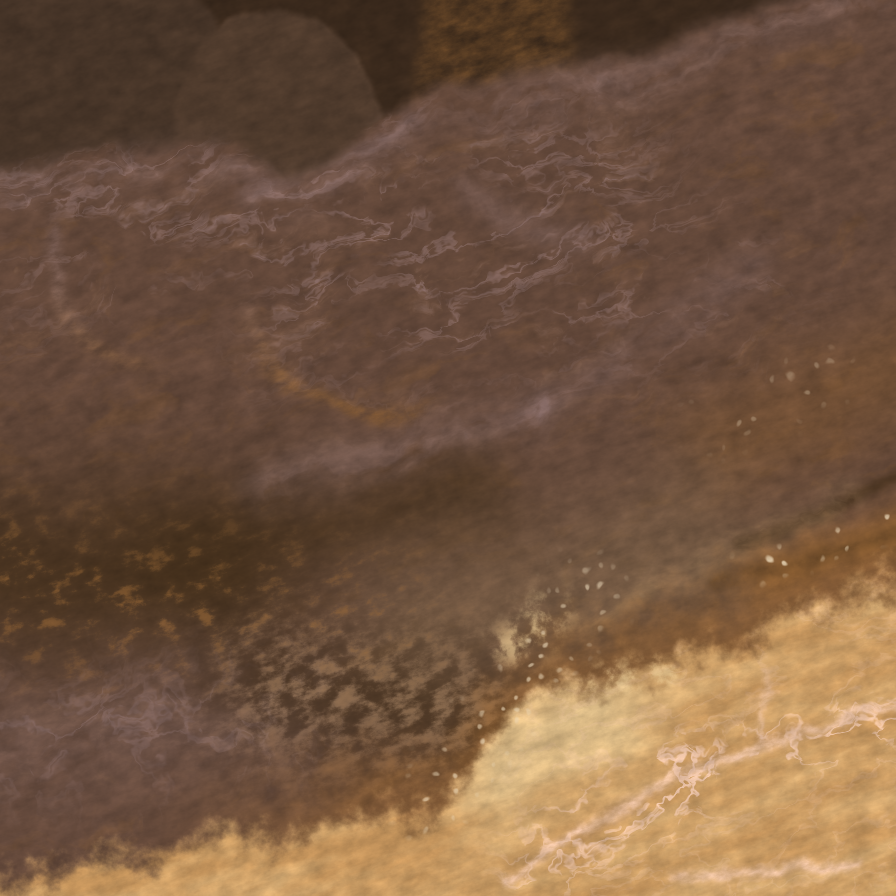
This texture is drawn by a WebGL 2 fragment shader. Its source:

```glsl
#version 300 es
precision highp float;
// A painterly shore: dark rocks above, brown water laced with slanted foam,
// a shadowed trough, and sunlit golden shallows with pale veins.
// Soft strokes place the parts; warped gradient noise paints them.
uniform vec2 u_resolution;
out vec4 outColor;

const vec3 WATER = vec3(.385, .28, .225);
const vec3 MAUVE = vec3(.51, .405, .385);
const vec3 SHADOW = vec3(.265, .185, .105);
const vec3 ROCK = vec3(.275, .205, .155);
const vec3 GAP = vec3(.225, .16, .11);
const vec3 OCHRE = vec3(.52, .35, .18);
const vec3 HAZE = vec3(.49, .385, .28);
const vec3 GOLD = vec3(.77, .58, .36);
const vec3 CREAM = vec3(.88, .77, .57);
const vec3 PINK = vec3(.92, .76, .65);
const float SLANT = .32;  // tilt of the current, radians
const float WARP = .028;  // wobble of the large shapes
const float GRAIN = .2;   // strength of the brushwork
const float CELLS = 65.;  // droplet grid density

vec2 hash2(vec2 p) {
  vec3 q = fract(vec3(p.xyx) * vec3(.1031, .103, .0973));
  q += dot(q, q.yzx + 33.33);
  return fract((q.xx + q.yz) * q.zy);
}

float corner(vec2 cell, vec2 f, vec2 o) { return dot(hash2(cell + o) * 2. - 1., f - o); }

float gradNoise(vec2 p) {
  vec2 i = floor(p), f = p - i;
  vec2 u = f * f * f * (f * (f * 6. - 15.) + 10.);
  return mix(mix(corner(i, f, vec2(0)), corner(i, f, vec2(1, 0)), u.x),
             mix(corner(i, f, vec2(0, 1)), corner(i, f, vec2(1)), u.x), u.y);
}

float fbm(vec2 p) {
  float sum = 0., amp = .6;
  for (int i = 0; i < 5; i++) {
    sum += amp * gradNoise(p);
    p = mat2(1.6, 1.2, -1.2, 1.6) * p + 7.3;
    amp *= .55;
  }
  return sum;
}

float ramp(float a, float b, float x) { return smoothstep(a, b, x); }
float bell(float d) { return exp(-d * d); }
void lay(inout vec3 col, vec3 paint, float a) { col = mix(col, paint, clamp(a, 0., 1.)); }

// Soft stroke of half-width w from (ax, ay) to (bx, by)
float stroke(vec2 p, float ax, float ay, float bx, float by, float w) {
  vec2 a = vec2(ax, ay), ab = vec2(bx, by) - a;
  float t = clamp(dot(p - a, ab) / dot(ab, ab), 0., 1.);
  return bell(length(p - a - ab * t) / w);
}

// Thin branching lines where noise crosses zero
float veins(vec2 p, float width) { return 1. - ramp(0., width, abs(fbm(p))); }

// Faded ring arc, brightest along the unit direction dir
float arc(vec2 v, float r, vec2 dir) {
  return bell((length(v) - r) / .009) * ramp(.5, .9, dot(normalize(v), dir));
}

float ellipse(vec2 v, vec2 r) { return 1. - ramp(.95, 1.03, length(v / r)); }

// Round droplets, at most one per cell
float specks(vec2 p) {
  vec2 cell = floor(p);
  float d = length(p - cell - .3 - .4 * hash2(cell + 19.));
  return (1. - ramp(.08, .28, d)) * step(.72, hash2(cell + 71.).x);
}

void main() {
  vec2 p = gl_FragCoord.xy / u_resolution;
  vec2 flow = mat2(cos(SLANT), -sin(SLANT), sin(SLANT), cos(SLANT)) * p;
  vec2 wobble = vec2(fbm(p * 9.), fbm(p * 9. + 31.));
  vec2 q = p + WARP * wobble;
  float streak = fbm(flow * vec2(6, 26)), dabs = fbm(p * 38.);
  float fine = fbm(flow * vec2(36, 80)), wisp = fbm(flow * vec2(11, 36) + 2. * wobble);

  // Brown water, shadowed trough, haze on the right slope
  vec3 col = WATER;
  lay(col, OCHRE, .4 * stroke(q, .82, .51, 1.05, .6, .07));
  lay(col, OCHRE, .22 * ramp(0., .4, wisp));
  lay(col, SHADOW, .8 * stroke(q, -.05, .37, .23, .36, .11));
  lay(col, SHADOW, .65 * stroke(q, .2, .38, .52, .45, .06));
  lay(col, HAZE, .6 * stroke(q, .48, .29, .76, .38, .1));
  lay(col, OCHRE, .6 * ramp(.05, .5, dabs + fine) * stroke(q, 0., .34, .4, .29, .09));

  // Mottled shallows at lower left
  float lowMauve = stroke(q, 0., .17, .32, .2, .07);
  lay(col, MAUVE, lowMauve * (.3 + .6 * wisp + .4 * veins(p * 11. + wobble, .07)));
  lay(col, mix(SHADOW, HAZE * 1.1, ramp(-.25, .3, fine + dabs)), .6 * stroke(q, .32, .23, .52, .2, .07));

  // Slanted foam lace, drifts and two curling arcs
  float area = stroke(q, .03, .77, .62, .78, .12) + .6 * stroke(q, .38, .62, .82, .68, .08);
  float foam = .65 * veins(flow * vec2(9, 26) + 1.5 * wobble, .08) + .7 * ramp(.08, .4, wisp);
  lay(col, MAUVE * 1.04, min(area, 1.) * foam * ramp(-.3, .2, wobble.y + streak));
  float drift = stroke(q, .3, .46, .6, .54, .03) + stroke(q, .6, .54, .84, .7, .02)
              + stroke(q, .52, .78, .64, .73, .018) + stroke(q, .28, .78, .46, .86, .015);
  lay(col, MAUVE, drift * (.35 + .9 * wisp));
  float curls = arc(q - vec2(.19, .72), .135, vec2(-.85, -.53))
              + arc(q - vec2(.43, .7), .162, vec2(-.48, -.87));
  lay(col, mix(OCHRE, MAUVE, ramp(.5, .75, p.y)), curls * (.5 + fine));

  // Rocks, golden column and the foam at their foot
  float above = q.y - .81 - .17 * p.x - .05 * ramp(.65, 1., p.x) + .07 * bell((p.x - .34) / .08);
  vec3 rocks = mix(GAP, ROCK, ellipse(q - vec2(.08, .89), vec2(.18, .19)));
  lay(rocks, ROCK * 1.12, ellipse(q - vec2(.31, .86), vec2(.115, .13)));
  lay(rocks, OCHRE * .9, ramp(.1, .07, abs(q.x - .555)) * (.36 + .6 * fine + .3 * dabs));
  lay(col, rocks, ramp(-.008, .018, above + .02 * wisp));
  lay(col, MAUVE, bell((above + .02) * 36.) * (.25 + 1.3 * wisp));

  // Wet ridge and lit ochre strip on the right
  lay(col, OCHRE * 1.15, .75 * stroke(q, .86, .36, 1.05, .43, .028));
  lay(col, SHADOW, .7 * stroke(q, .83, .39, 1.05, .49, .009));
  lay(col, SHADOW, (.5 + fine) * stroke(q, .8, .35, 1.02, .41, .01));
  lay(col, HAZE * 1.15, (.4 + wisp) * stroke(q, .66, .31, .95, .45, .018));

  // Golden shallows with ragged rim, cream mound and pale veins
  float rim = .03 + .17 * p.x + .1 * ramp(.48, .6, p.x) + .06 * ramp(.6, 1.05, p.x);
  float depth = rim - p.y + .06 * fbm(p * 14.) + .04 * dabs;
  lay(col, OCHRE * 1.1, .6 * ramp(-.1, 0., depth) * ramp(.1, .5, p.x));
  vec3 sand = mix(GOLD, CREAM, clamp(.15 + .6 * streak + .3 * wisp, 0., .6));
  lay(sand, CREAM, .75 * stroke(q, .56, .15, .67, .2, .06));
  vec2 k = q + .012 * vec2(dabs, fbm(p * 30. + 9.));
  float line = stroke(k, .56, .02, .75, .135, .006) + stroke(k, .75, .135, 1.02, .22, .006)
             + .6 * stroke(k, .85, .17, .86, .25, .004) + stroke(k, .76, .02, .96, .035, .006);
  float halo = stroke(q, .58, .03, .76, .13, .04) + stroke(q, .75, .13, 1., .2, .03) + .25;
  lay(sand, PINK, .75 * veins(flow * vec2(9, 20) + wobble + 4., .06) * halo * ramp(.5, .65, p.x));
  lay(sand, PINK, min(line, 1.) * (.7 + fine));
  lay(col, sand, ramp(-.012, .035, depth));
  float splash = stroke(q, .58, .28, .61, .32, .025) + stroke(q, .67, .24, .74, .25, .018);
  lay(col, CREAM, .65 * ramp(-.1, .25, dabs) * splash);

  // Brushwork and bright droplets
  col *= 1. + GRAIN * (dabs + .5 * streak + fine);
  float spray = stroke(p, .83, .36, 1., .42, .015) + .7 * stroke(p, .48, .1, .66, .34, .035)
              + .4 * stroke(p, .8, .53, .92, .58, .03);
  lay(col, vec3(.93, .86, .74), .85 * specks(q * CELLS) * min(spray, 1.));
  outColor = vec4(col, 1);
}
```
